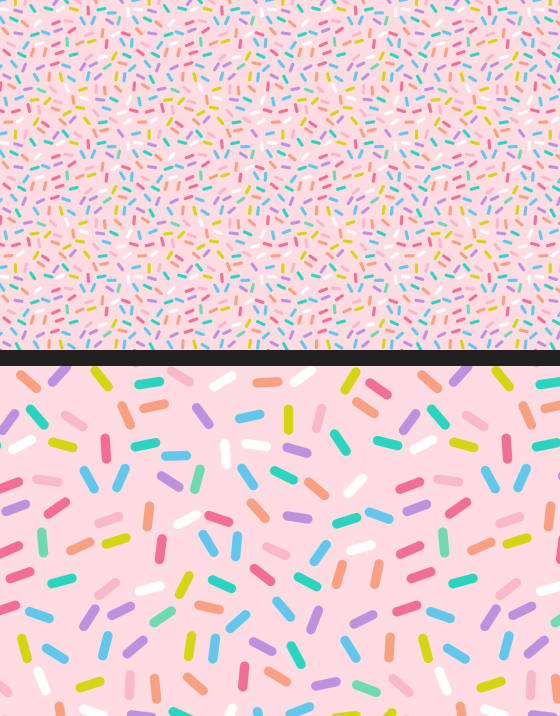
Top, the full canvas; bottom, a detail of the centre.
Give the GLSL for this pattern, as a Shadertoy shader.

```glsl
// Pastel candy sprinkles scattered on a pale pink ground.
// A staggered, jittered grid places one capsule per cell; each capsule turns
// away from its closest neighbours, and the layout repeats as a square tile.

const float TAU = 6.2831853;
const float TILE_SIZE = 0.382;              // side of the tile, in canvas heights
const vec2 TILE_CELLS = vec2(10.0, 12.0);   // columns and rows in one tile

// Lengths below are in units of the column width
const float ROW_HEIGHT = TILE_CELLS.x / TILE_CELLS.y;
const float JITTER = 0.42;
const float HALF_LENGTH = 0.258;
const float RADIUS = 0.117;

const vec3 GROUND = vec3(0.995, 0.863, 0.888);

// The first and last colours are picked half as often as the others
const vec3 SPRINKLES[9] = vec3[9](
    vec3(0.17, 0.83, 0.75),   // teal
    vec3(0.95, 0.43, 0.58),   // rose
    vec3(0.83, 0.84, 0.07),   // lime
    vec3(0.74, 0.57, 0.87),   // lilac
    vec3(1.00, 1.00, 1.00),   // white
    vec3(0.97, 0.63, 0.51),   // peach
    vec3(0.39, 0.78, 0.92),   // sky
    vec3(0.98, 0.72, 0.80),   // blush
    vec3(0.43, 0.85, 0.70));  // mint

// Four random values in 0..1 for a cell; cells repeat with the tile
vec4 hashCell(vec2 cell) {
    vec2 id = mod(cell, TILE_CELLS) + 17.0;
    vec4 p = fract(id.xyxy * vec4(0.1031, 0.1030, 0.0973, 0.1099));
    p += dot(p, p.wzxy + 33.33);
    return fract((p.xxyz + p.yzzw) * p.zywx);
}

// Odd rows are shifted by half a column
float rowShift(float row) {
    return 0.5 * mod(row, 2.0);
}

vec2 sprinkleCentre(vec2 cell) {
    vec2 jitter = (hashCell(cell).xy - 0.5) * JITTER;
    vec2 middle = vec2(cell.x + 0.5 + rowShift(cell.y), (cell.y + 0.5) * ROW_HEIGHT);
    return middle + jitter;
}

// Random direction, bent square to the direction of crowding neighbours.
// Doubled angles are summed, so opposite directions count as the same.
vec2 sprinkleAxis(vec2 cell, vec2 centre) {
    float turn = TAU * hashCell(cell).z;
    vec2 doubled = vec2(cos(turn), sin(turn));
    for (int j = -1; j <= 1; j++) {
        for (int i = -1; i <= 1; i++) {
            if (i == 0 && j == 0) continue;
            vec2 v = sprinkleCentre(cell + vec2(i, j)) - centre;
            float d2 = dot(v, v);
            float crowding = pow(0.58 / d2, 4.0);
            doubled -= crowding * vec2(v.x * v.x - v.y * v.y, 2.0 * v.x * v.y) / d2;
        }
    }
    float angle = 0.5 * atan(doubled.y, doubled.x);
    return vec2(cos(angle), sin(angle));
}

// Evenly spread colour choice, loosened by a random offset
vec3 sprinkleColour(vec2 cell) {
    vec2 id = mod(cell, TILE_CELLS);
    float pick = fract(dot(id, vec2(0.7549, 0.5698)) + 0.35 * hashCell(cell).w);
    return SPRINKLES[(int(pick * 15.999) + 1) / 2];
}

float capsuleDistance(vec2 p, vec2 axis, float halfLength, float radius) {
    float along = clamp(dot(p, axis), -halfLength, halfLength);
    return length(p - axis * along) - radius;
}

void mainImage(out vec4 fragColor, in vec2 fragCoord) {
    float scale = TILE_CELLS.x / (TILE_SIZE * iResolution.y);
    vec2 p = fragCoord * scale;
    float row = floor(p.y / ROW_HEIGHT);
    vec2 home = vec2(floor(p.x - rowShift(row)), row);

    // Lay the sprinkles of the surrounding cells over the ground
    vec3 colour = GROUND;
    for (int j = -1; j <= 1; j++) {
        for (int i = -1; i <= 1; i++) {
            vec2 cell = home + vec2(i, j);
            vec2 centre = sprinkleCentre(cell);
            vec2 axis = sprinkleAxis(cell, centre);
            float d = capsuleDistance(p - centre, axis, HALF_LENGTH, RADIUS);
            float cover = 1.0 - smoothstep(-0.75 * scale, 0.75 * scale, d);
            colour = mix(colour, sprinkleColour(cell), cover);
        }
    }
    fragColor = vec4(colour, 1.0);
}
```
